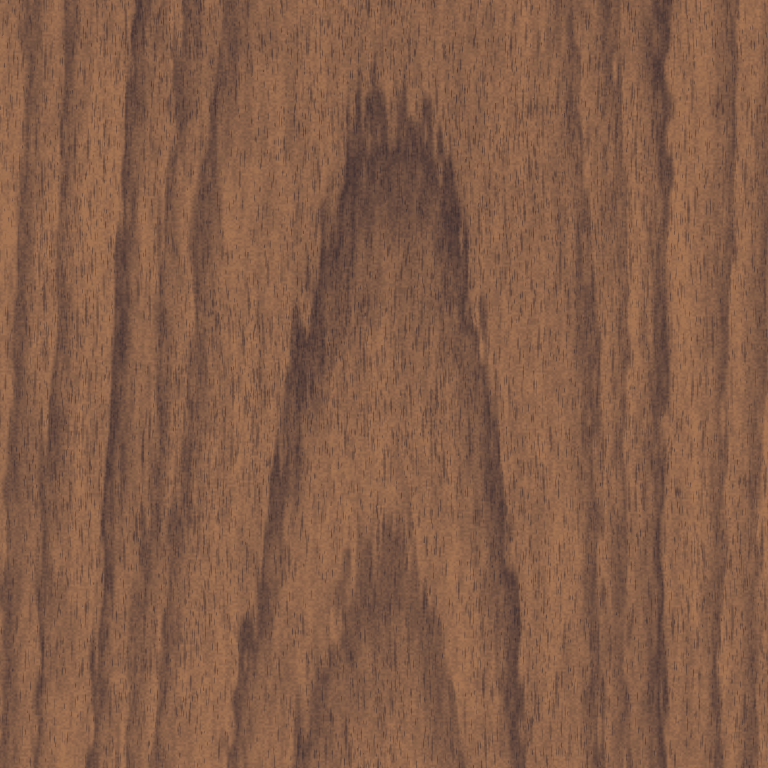
Reproduce this texture procedurally as a Shadertoy shader.

```glsl
float hash(vec2 p) {
    vec3 q = fract(p.xyx * vec3(0.1031, 0.1030, 0.0973));
    q += dot(q, q.yzx + 33.33);
    return fract((q.x + q.y) * q.z);
}

float noise(vec2 p) {
    vec2 cell = floor(p), f = fract(p);
    f = f * f * (3.0 - 2.0 * f);
    return mix(mix(hash(cell), hash(cell + vec2(1, 0)), f.x),
               mix(hash(cell + vec2(0, 1)), hash(cell + vec2(1, 1)), f.x), f.y);
}

// Nested arches, straightening outwards, crisp outside and fading inwards
float growthRings(vec2 p) {
    float axis = 0.49 + 0.03 * p.y;
    float x = p.x - axis + 0.014 * (noise(p * vec2(4.0, 2.5) + 3.0) - 0.5);
    float fringe = 0.11 * (noise(p * vec2(150.0, 22.0)) - 0.5)
                 + 0.06 * (noise(p * vec2(60.0, 12.0)) - 0.5);
    float rise = 1.0 - 2.5 * max(abs(x) - 0.15, 0.0);
    float level = p.y * rise + 23.0 * x * x + fringe * (1.0 + 3.0 * abs(x));
    float[7] edges = float[7](0.29, 0.87, 1.95, 2.45, 3.20, 4.60, 5.60);
    float dark = 0.0;
    for (int i = 0; i < 7; i++) {
        float inside = edges[i] - level;
        float fade = inside / (0.15 + 0.05 * edges[i]);
        float strength = 0.80 + 0.20 * sin(float(i) * 2.1 - 0.6);
        float band = smoothstep(-0.04 - 0.03 * edges[i], 0.05, inside) * exp(-fade * fade);
        float rim = 1.0 + 0.25 * exp(-8.0 * fade * fade);
        dark = max(dark, band * strength * rim);
    }
    return dark;
}

// Tapered vertical dashes, one per cell in staggered columns
float pores(vec2 p, vec2 cells, float share) {
    vec2 q = p * cells;
    q.y += 40.0 * hash(vec2(floor(q.x), cells.x));
    vec2 id = floor(q) + cells;
    vec2 f = fract(q) - 0.5;
    f.x -= 0.4 * (hash(id + 11.0) - 0.5);
    float halfLength = mix(0.15, 0.48, hash(id + 23.0));
    float dist = length(f / vec2(0.29, halfLength));
    float depth = mix(0.35, 1.0, hash(id + 37.0));
    return (1.0 - smoothstep(0.3, 1.0, dist)) * depth * step(hash(id), share);
}

void mainImage(out vec4 fragColor, in vec2 fragCoord) {
    vec2 p = fragCoord / iResolution.xy;
    float rings = growthRings(p);

    // Fibres wander slightly around the vertical
    vec2 fibre = p + vec2(0.002 * sin(p.y * 17.0 + p.x * 9.0), 0.0);
    float share = 0.10 + 0.40 * noise(p * vec2(12.0, 4.0) + 8.0);
    float pore = 0.0;
    for (int i = 0; i < 5; i++) {
        vec2 cells = vec2(115.0, 13.0) + float(i) * vec2(41.0, 10.0);
        pore = max(pore, pores(fibre, cells, share));
    }

    // Broad shading, streaks and fine surface grain
    float shade = noise(p * vec2(7.0, 3.0) + 19.0) - 0.5;
    float streak = noise(fibre * vec2(85.0, 7.0) + 5.0) - 0.5;
    float fleck = noise(fibre * vec2(180.0, 36.0) + 31.0) - 0.5;
    float grain = noise(p * 370.0) - 0.5;

    float tone = 0.83 + 0.09 * smoothstep(0.15, 0.45, abs(p.x - 0.5));
    tone += 0.22 * shade + 0.22 * streak + 0.28 * fleck + 0.36 * grain;
    tone -= 0.66 * rings + 0.62 * pore * (1.0 - 0.55 * rings);

    vec3 darkWalnut = vec3(0.345, 0.253, 0.222);
    vec3 lightWalnut = vec3(0.61, 0.432, 0.312);
    fragColor = vec4(mix(darkWalnut, lightWalnut, clamp(tone, -0.3, 1.12)), 1.0);
}
```
